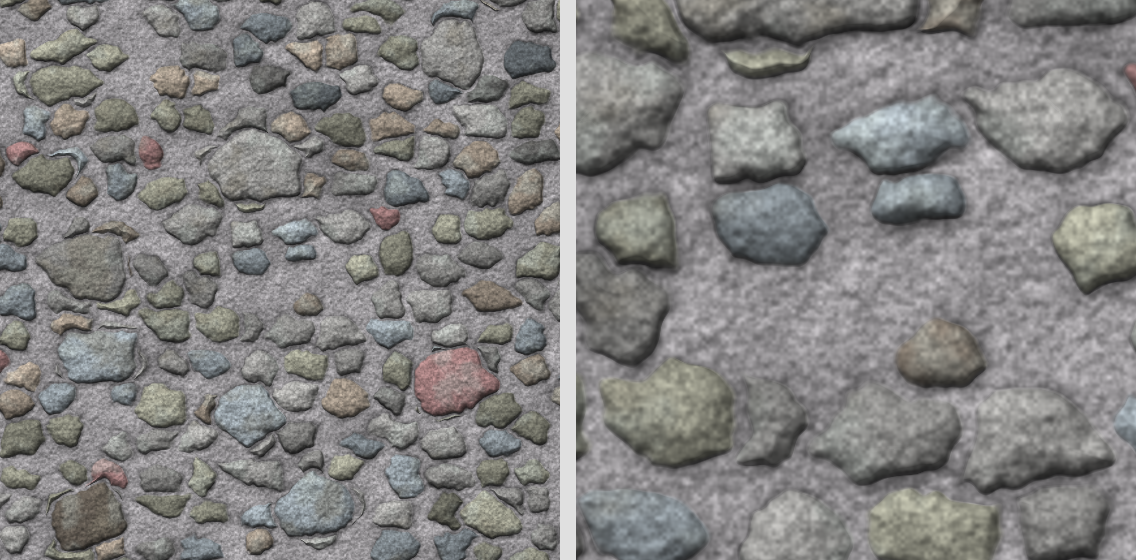
Left: the whole. Right: its middle third, enlarged.
This texture is drawn by a Shadertoy shader. Its source:

```glsl
// Rubble stone wall: irregular rounded polygons on two jittered grids, a sparse
// one of boulders and a dense one of small stones, bedded in rough mortar.
// A height field gives top lighting, cast shadows and crevices.

float hash(vec2 p) {
    vec3 q = fract(p.xyx * 0.1031);
    q += dot(q, q.yzx + 33.33);
    return fract((q.x + q.y) * q.z);
}

float noise(vec2 p) {
    vec2 i = floor(p), f = fract(p);
    f = f * f * (3.0 - 2.0 * f);
    return mix(mix(hash(i), hash(i + vec2(1, 0)), f.x),
               mix(hash(i + vec2(0, 1)), hash(i + vec2(1, 1)), f.x), f.y);
}

float fbm(vec2 p) {
    float sum = 0.0, amp = 0.5;
    for (int i = 0; i < 4; i++) {
        sum += amp * noise(p);
        p = mat2(1.6, 1.2, -1.2, 1.6) * p + 7.3;
        amp *= 0.5;
    }
    return sum;
}

float smoothMax(float a, float b, float k) {
    float h = max(k - abs(a - b), 0.0) / k;
    return max(a, b) + h * h * k * 0.25;
}

// Approximate distance to one stone: six random, rounded half planes
float stoneDistance(vec2 p, vec2 id, vec2 halfSize) {
    float turn = (hash(id + 3.1) - 0.5) * 0.6;
    p = mat2(cos(turn), sin(turn), -sin(turn), cos(turn)) * p;
    vec2 q = p / halfSize;
    float d = length(q) - 1.3;
    if (d < 1.0) {
        for (int k = 0; k < 6; k++) {
            vec2 seed = id + vec2(7.3, 3.7) * float(k);
            float a = (float(k) + 0.8 * hash(seed)) * 1.0472;
            float reach = mix(0.72, 1.08, hash(seed + 51.0));
            d = smoothMax(d, dot(q, vec2(cos(a), sin(a))) - reach, 0.22);
        }
    }
    return d * min(halfSize.x, halfSize.y);
}

// Nearest stone of a grid: x = distance with joints carved out, yz = stone id
vec3 stoneLayer(vec2 p, vec2 grid, vec2 minSize, vec2 maxSize, float share, float offset) {
    vec2 cell = floor(p * grid), nearestId = cell;
    float first = 1.0, second = 1.0;
    for (int y = -1; y <= 1; y++)
    for (int x = -1; x <= 1; x++) {
        vec2 c = cell + vec2(x, y), id = c + offset;
        if (hash(id + 9.7) > share) continue;
        vec2 jitter = vec2(hash(id + 11.3), hash(id + 27.9)) - 0.5;
        vec2 size = mix(minSize, maxSize, vec2(hash(id + 41.0), hash(id + 63.0)));
        float d = stoneDistance(p - (c + 0.5 + 0.6 * jitter) / grid, id, size);
        if (d < first) { second = first; first = d; nearestId = id; }
        else second = min(second, d);
    }
    return vec3(smoothMax(first, 0.5 * (first - second) + 0.003, 0.004), nearestId);
}

vec3 wall(vec2 p) {
    p += 0.012 * (vec2(noise(p * 32.0), noise(p * 32.0 + 40.0)) - 0.5);
    p += 0.006 * (vec2(noise(p * 95.0), noise(p * 95.0 + 70.0)) - 0.5);
    vec3 boulder = stoneLayer(p, vec2(4, 5), vec2(0.052, 0.036), vec2(0.095, 0.066), 0.55, 100.0);
    vec3 small = stoneLayer(p, vec2(12, 16), vec2(0.025, 0.021), vec2(0.055, 0.037), 0.95, 300.0);
    small.x = max(small.x, 0.006 - boulder.x);
    return boulder.x < small.x ? boulder : small;
}

// Domed, craggy stones above a lumpy mortar bed
float height(vec2 p, vec3 stone) {
    float inside = smoothstep(0.002, -0.003, stone.x);
    float dome = 0.012 * (1.0 - exp(min(stone.x, 0.0) / 0.008));
    float crags = 0.010 * fbm(p * vec2(28, 36) + stone.yz * 3.7);
    float bed = 0.006 * fbm(p * 48.0);
    return dome + mix(bed, crags, inside) + 0.0015 * noise(p * 190.0);
}

float heightAt(vec2 p) { return height(p, wall(p)); }

vec3 stoneColor(vec2 p, vec2 id) {
    float kind = hash(id + 81.0);
    vec3 tint = vec3(1.0, 0.995, 0.98);
    if (kind < 0.28) tint = vec3(1.0, 1.0, 0.90);
    else if (kind < 0.48) tint = vec3(0.94, 1.0, 1.04);
    else if (kind < 0.64) tint = vec3(1.07, 0.99, 0.90);
    else if (kind > 0.97) tint = vec3(1.20, 0.93, 0.93);
    float tone = mix(0.43, 0.61, hash(id + 95.0));
    if (hash(id + 113.0) < 0.06) tone *= 0.75;
    vec3 color = tone * tint;
    // Pale lichen and brown stain patches
    float lichen = smoothstep(0.48, 0.68, fbm(p * 24.0 + id));
    color = mix(color, vec3(0.60, 0.63, 0.61), 0.4 * lichen);
    float stain = smoothstep(0.52, 0.70, fbm(p * 17.0 - id));
    return mix(color, vec3(0.44, 0.42, 0.37), 0.45 * stain);
}

void mainImage(out vec4 fragColor, in vec2 fragCoord) {
    vec2 p = fragCoord / iResolution.y;
    vec3 stone = wall(p);
    float h = height(p, stone), e = 0.002;

    // Soft skylight from above, slightly left
    vec2 slope = vec2(heightAt(p + vec2(e, 0)), heightAt(p + vec2(0, e))) - h;
    vec3 normal = normalize(vec3(-slope / e, 1.0));
    float light = max(dot(normal, vec3(-0.25, 0.62, 0.74)), 0.0) / 0.74;
    float shadow = smoothstep(0.003, 0.015, heightAt(p + vec2(-0.003, 0.011)) - h);
    float crevice = exp(-abs(stone.x - 0.001) / 0.003) * noise(p * 26.0 + 15.0);

    // Mortar and stone colours with fine mineral grain
    vec3 mortar = vec3(0.565, 0.555, 0.565) * (0.82 + 0.38 * fbm(p * 14.0));
    float inside = smoothstep(0.0015, -0.0015, stone.x);
    vec3 color = mix(mortar, stoneColor(p, stone.yz), inside);
    float grain = noise(p * 240.0) + noise(p * 430.0 + 31.0) - 1.0;
    color *= 1.0 + 0.22 * grain;

    color *= (0.45 + 0.55 * min(light, 1.5)) * (1.0 - 0.42 * shadow) * (1.0 - 0.42 * crevice);
    fragColor = vec4(clamp(color * 1.05, 0.0, 1.0), 1.0);
}
```
